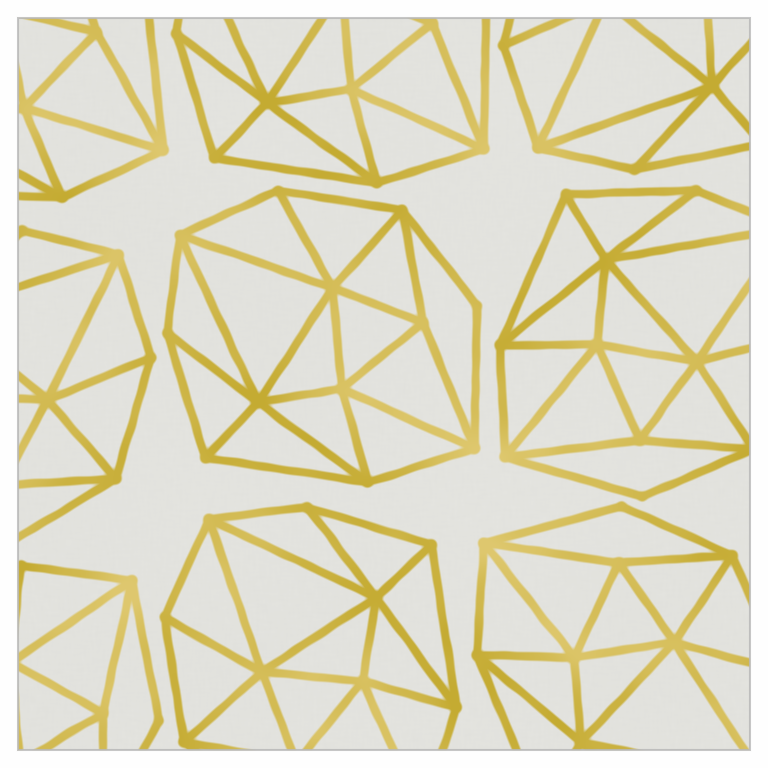
A WebGL 2 fragment shader for this pattern:

```glsl
#version 300 es
precision highp float;
// Gold-foil faceted gems, turned and mirrored on a loose 3 x 3 grid over pale cloth.

#define GRID_STEP 0.42
#define GRID_ORIGIN vec2(0.0, 0.12)
#define LINE_HALF_WIDTH 0.0054
#define JOINT_BLEND 0.004
#define EDGE_SOFTNESS 0.0018
#define WOBBLE 0.0016
#define MARGIN 0.0235
#define CLOTH vec3(0.887, 0.887, 0.869)
#define GOLD_DARK vec3(0.770, 0.670, 0.195)
#define GOLD_LIGHT vec3(0.870, 0.782, 0.430)
#define RIM_GREY vec3(0.71)

uniform vec2 u_resolution;
out vec4 fragColor;

// Gem corners: x, y, foil lightness. First eight form the outline.
const vec3 CORNER[12] = vec3[12](
    vec3(-0.185, 0.132, 0.75), vec3(-0.057, 0.190, 0.30),
    vec3(0.105, 0.164, 0.15), vec3(0.202, 0.040, 0.45),
    vec3(0.199, -0.146, 0.90), vec3(0.060, -0.190, 0.05),
    vec3(-0.152, -0.158, 0.25), vec3(-0.201, 0.004, 0.30),
    vec3(0.014, 0.063, 0.65), vec3(0.132, 0.018, 0.65),
    vec3(0.026, -0.068, 0.80), vec3(-0.083, -0.086, 0.0));

// Facet edges inside the outline, as corner pairs.
const ivec2 FACET[16] = ivec2[16](
    ivec2(0, 8), ivec2(1, 8), ivec2(2, 8), ivec2(2, 9),
    ivec2(8, 9), ivec2(8, 10), ivec2(8, 11), ivec2(9, 10),
    ivec2(9, 4), ivec2(10, 4), ivec2(10, 11), ivec2(10, 5),
    ivec2(11, 5), ivec2(11, 6), ivec2(11, 7), ivec2(11, 0));

// Per-cell shift from the grid and turn in radians, from the bottom row up.
const vec3 POSE[9] = vec3[9](
    vec3(0.001, -0.054, -0.175), vec3(-0.016, 0.019, 1.571), vec3(-0.020, 0.015, 4.468),
    vec3(0.001, -0.039, -1.693), vec3(-0.001, 0.022, 0.0), vec3(0.010, 0.019, -1.833),
    vec3(-0.003, -0.036, 0.126), vec3(0.011, -0.008, 0.0), vec3(0.010, 0.019, 1.473));

vec2 hashGradient(vec2 cell) {
    vec2 h = vec2(dot(cell, vec2(127.1, 311.7)), dot(cell, vec2(269.5, 183.3)));
    return 2.0 * fract(sin(h) * 43758.5) - 1.0;
}

float gradientNoise(vec2 p) {
    vec2 i = floor(p), f = fract(p);
    vec2 w = f * f * f * (f * (f * 6.0 - 15.0) + 10.0);
    vec2 e = vec2(0.0, 1.0);
    float low = mix(dot(hashGradient(i), f), dot(hashGradient(i + e.yx), f - e.yx), w.x);
    float high = mix(dot(hashGradient(i + e), f - e), dot(hashGradient(i + 1.0), f - 1.0), w.x);
    return mix(low, high, w.y);
}

float smoothMin(float a, float b, float k) {
    float h = max(k - abs(a - b), 0.0) / k;
    return min(a, b) - 0.25 * h * h * k;
}

// Adds one gem to the line distance and to the weighted foil tone (sum, weight).
void addGem(vec2 p, inout float dist, inout vec2 tone) {
    for (int i = 0; i < 24; i++) {
        ivec2 ends = i < 8 ? ivec2(i, (i + 1) % 8) : FACET[max(i - 8, 0)];
        vec3 a = CORNER[ends.x], b = CORNER[ends.y];
        vec2 span = b.xy - a.xy;
        float t = clamp(dot(p - a.xy, span) / dot(span, span), 0.0, 1.0);
        float d = length(p - a.xy - span * t);
        float weight = exp2(-d / 0.0025);
        dist = smoothMin(dist, d, JOINT_BLEND);
        tone += weight * vec2(mix(a.z, b.z, t), 1.0);
    }
}

void main() {
    vec2 uv = gl_FragCoord.xy / u_resolution;
    float pixel = 1.0 / min(u_resolution.x, u_resolution.y);
    float soft = max(EDGE_SOFTNESS, 0.75 * pixel);

    // Hand-painted waver of the strokes
    vec2 p = uv + WOBBLE * vec2(gradientNoise(uv * 28.0), gradientNoise(uv * 28.0 + 37.0));

    // Gems; the bottom row is mirrored
    float dist = 1.0;
    vec2 tone = vec2(0.0);
    for (int n = 0; n < 9; n++) {
        vec2 cell = vec2(n % 3, n / 3);
        vec2 q = p - GRID_ORIGIN - cell * GRID_STEP - POSE[n].xy;
        if (dot(q, q) > 0.075) continue;
        if (n < 3) q.y = -q.y;
        float c = cos(POSE[n].z), s = sin(POSE[n].z);
        addGem(vec2(c * q.x + s * q.y, c * q.y - s * q.x), dist, tone);
    }

    // Cloth with a faint weave
    float weave = gradientNoise(uv * vec2(60.0, 240.0)) + gradientNoise(uv * vec2(240.0, 60.0));
    vec3 color = CLOTH + 0.006 * weave + 0.006 * gradientNoise(uv * 4.0);

    // Foil: tone drifts along each stroke, with uneven width
    float lightness = tone.x / max(tone.y, 1e-6) + 0.35 * gradientNoise(uv * 16.0);
    vec3 gold = mix(GOLD_DARK, GOLD_LIGHT, clamp(lightness, 0.0, 1.0));
    float halfWidth = LINE_HALF_WIDTH + 0.0009 * gradientNoise(uv * 40.0 + 11.0);
    color = mix(color, gold, 1.0 - smoothstep(-soft, soft, dist - halfWidth));

    // White margin and thin grey rim
    vec2 fromCentre = abs(uv - 0.5);
    float rim = max(fromCentre.x, fromCentre.y) - (0.5 - MARGIN);
    color = mix(color, vec3(0.995), smoothstep(-pixel, pixel, rim));
    color = mix(color, RIM_GREY, 1.0 - smoothstep(0.0, max(0.0022, 1.5 * pixel), abs(rim)));
    fragColor = vec4(color, 1.0);
}
```
